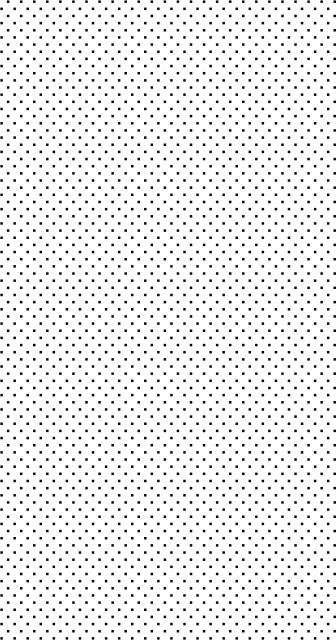
This pattern is drawn by a Shadertoy shader. Its source:

```glsl
// Box-filtered coverage of one square dot per lattice cell
float squareDots(vec2 grid, vec2 cellPixels, float halfSide) {
    vec2 offset = abs(fract(grid + 0.5) - 0.5) * cellPixels;
    vec2 covered = clamp(halfSide + 0.5 - offset, 0.0, min(1.0, 2.0 * halfSide));
    return covered.x * covered.y;
}

void mainImage(out vec4 fragColor, in vec2 fragCoord) {
    // Columns and row pairs across the canvas, counted from the top left
    vec2 repeats = vec2(25.72, 44.73);
    vec2 uv = fragCoord / iResolution.xy;
    vec2 grid = vec2(uv.x, 1.0 - uv.y) * repeats - vec2(0.122, 0.6165);

    vec2 cellPixels = iResolution.xy / repeats;
    float halfSide = 0.0037 * iResolution.x;

    // Two lattices, half a cell apart, form the staggered rows
    float ink = max(squareDots(grid, cellPixels, halfSide),
                    squareDots(grid + 0.5, cellPixels, halfSide));

    fragColor = vec4(mix(vec3(0.995), vec3(0.02), ink), 1.0);
}
```
